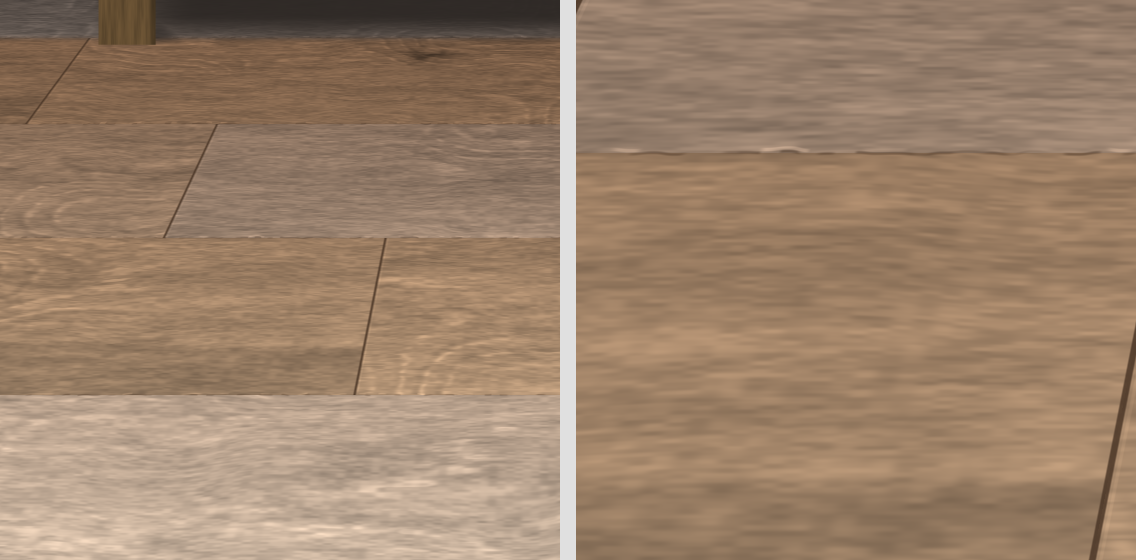
Left, the full canvas; right, a detail of the centre.
Write a Shadertoy shader that draws this texture.

```glsl
const vec2 VANISHING = vec2(0.979, 2.042);
const float NEAR_DEPTH = 0.5723;   // depth of the front edge of row 0
const float ROW_DEPTH = 0.1097;    // depth of one row of planks
const float PLANK_LENGTH = 1.4;
const float STAGGER = 0.27;        // joint shift from row to row

const vec3 NEAR_OAK = vec3(0.765, 0.675, 0.585);
const vec3 FAR_OAK = vec3(0.46, 0.365, 0.295);
const vec3 WARM_TINT = vec3(1.02, 0.975, 0.905);
const vec3 PALE_TINT = vec3(1.04, 1.05, 1.07);
const vec3 SEAM = vec3(0.29, 0.21, 0.15);
const vec3 SHADE = vec3(0.17, 0.15, 0.138);
const vec3 LEG = vec3(0.40, 0.31, 0.195);

float hash(vec2 p) {
    vec3 q = fract(vec3(p.xyx) * 0.1031);
    q += dot(q, q.yzx + 33.33);
    return fract((q.x + q.y) * q.z);
}

float noise(vec2 p) {
    vec2 i = floor(p), f = fract(p);
    f = f * f * f * (f * (f * 6.0 - 15.0) + 10.0);
    return mix(mix(hash(i), hash(i + vec2(1, 0)), f.x),
               mix(hash(i + vec2(0, 1)), hash(i + vec2(1, 1)), f.x), f.y);
}

float fbm(vec2 p) {
    float sum = 0.0, amp = 0.55;
    for (int i = 0; i < 3; i++) {
        sum += amp * noise(p);
        p = p * 2.03 + 17.1;
        amp *= 0.55;
    }
    return sum;
}

float band(float dist, float halfWidth, float soft) {
    return 1.0 - smoothstep(halfWidth - soft, halfWidth + soft, abs(dist));
}

// Brightness of the wood: streaks, fibres, growth rings and pale pores
float woodGrain(vec2 p, vec2 seed) {
    vec2 q = p + seed * vec2(7.3, 13.7) + 50.0;
    q.y += 0.07 * (noise(q * vec2(9.0, 3.0)) - 0.5);
    float streaks = fbm(q * vec2(14.0, 25.0)) - 0.5;
    float broad = noise(q * vec2(2.2, 6.0)) - 0.5;
    float fibres = noise(q * vec2(60.0, 75.0)) + noise(q * vec2(125.0, 120.0)) - 1.0;
    float figure = noise(q * vec2(4.0, 2.0)) + 0.05 * fbm(q * vec2(24.0, 12.0));
    float rings = pow(0.5 + 0.5 * sin(figure * 52.0), 6.0);
    float darkRings = pow(0.5 + 0.5 * sin(figure * 52.0 - 1.6), 3.0);
    float figured = smoothstep(0.3, 0.6, noise(q * vec2(3.0, 1.7) + 9.0));
    float pores = smoothstep(0.35, 0.75, noise(q * vec2(38.0, 50.0)));
    return 1.0 + 0.2 * streaks + 0.11 * broad + 0.115 * fibres
         + figured * (rings * (0.03 + 0.12 * pores) - 0.055 * darkRings)
         + 0.04 * (pores - 0.35);
}

vec3 floorColor(vec2 uv, float pixel) {
    // Project the canvas onto the floor
    float drop = VANISHING.y - uv.y;
    float along = (uv.x - VANISHING.x) / drop;
    float across = (1.0 / drop - NEAR_DEPTH) / ROW_DEPTH;
    float row = floor(across);
    float offset = along + 0.198 + STAGGER * row;
    float plank = floor(offset / PLANK_LENGTH);
    float inRow = across - row;
    float pale = mod(row, 2.0);
    float left = -plank;

    // Plank tone
    vec3 color = mix(NEAR_OAK, FAR_OAK, uv.y / 0.93);
    float paleness = pale * (1.0 - 0.55 * left * step(0.0, row));
    color *= mix(WARM_TINT, PALE_TINT, paleness);
    color *= 0.99 + 0.03 * hash(vec2(row, plank) + 20.0);
    color *= woodGrain(vec2(along, across), vec2(row, plank));

    // Darker strip along one edge of the warm planks
    float wobble = 0.06 * fbm(vec2(along * 12.0, row) + 40.0);
    float strip = 1.0 - smoothstep(0.28, 0.33, inRow + wobble);
    color *= 1.0 - 0.13 * strip * left * (1.0 - pale);

    // Elongated knot in the right-hand warm planks
    vec2 knot = vec2(offset - 0.115 - 0.215 * row, (inRow - 0.48 - 0.14 * row) * 0.34);
    knot += 0.06 * (fbm(vec2(along * 30.0, across * 12.0) + 30.0) - 0.5);
    float knotMask = exp(-dot(knot, knot * vec2(700.0, 1800.0)));
    color *= 1.0 - (0.13 + 0.15 * row) * knotMask * (1.0 - left) * (1.0 - pale);

    // Long seams, faint and broken, with pale chips
    float line = floor(across + 0.5);
    float seamDist = (across - line) * ROW_DEPTH * drop * drop;
    seamDist += 0.002 * (noise(vec2(along * 110.0, line * 3.0) + 90.0) - 0.5);
    float wear = noise(vec2(along * 130.0, line * 5.0) + 200.0);
    float gap = smoothstep(0.35, 0.8, wear);
    float chips = smoothstep(0.5, 0.85, noise(vec2(along * 100.0, line * 7.0) + 300.0));
    color = mix(color, SEAM, band(seamDist, 0.0008, 1.2 * pixel) * (0.08 + 0.4 * gap));
    color *= 1.0 + 0.2 * chips * band(seamDist - 0.002, 0.001, pixel);

    // End joints with a lit bevel
    float joint = (offset - PLANK_LENGTH * floor(offset / PLANK_LENGTH + 0.5)) * drop;
    float jointWidth = 0.0012 + 0.0005 * drop;
    color = mix(color, SEAM, 0.85 * band(joint, jointWidth, 1.2 * pixel));
    color *= 1.0 + 0.06 * band(joint - 0.005, 0.001, pixel);
    return color;
}

void mainImage(out vec4 fragColor, in vec2 fragCoord) {
    vec2 uv = fragCoord / iResolution.xy;
    float pixel = 1.0 / iResolution.y;
    vec3 color = floorColor(uv, pixel);

    // Shadow under the furniture
    float reach = mix(0.25, 0.93, smoothstep(0.12, 0.36, uv.x));
    float shadow = smoothstep(0.91, 0.975, uv.y) * reach;
    float contact = smoothstep(0.917, 0.935, uv.y) * smoothstep(0.27, 0.28, uv.x)
                  * (1.0 - smoothstep(0.28, 0.36, uv.x));
    float grey = dot(color, vec3(0.333));
    color = mix(color, vec3(grey) * vec3(1.06, 0.99, 0.95), smoothstep(0.925, 0.94, uv.y) * 0.75);
    color = mix(color, SHADE, max(shadow, 0.7 * contact));

    // Furniture leg with upright grain
    float legX = uv.x - 0.227;
    float legMask = band(legX, 0.051, pixel) * smoothstep(-pixel, pixel, uv.y - 0.92);
    vec3 leg = LEG * (0.8 + 0.32 * fbm(vec2(uv.x * 190.0, uv.y * 14.0)));
    leg *= 1.0 - 0.3 * smoothstep(0.038, 0.046, legX);
    fragColor = vec4(mix(color, leg, legMask), 1.0);
}
```
